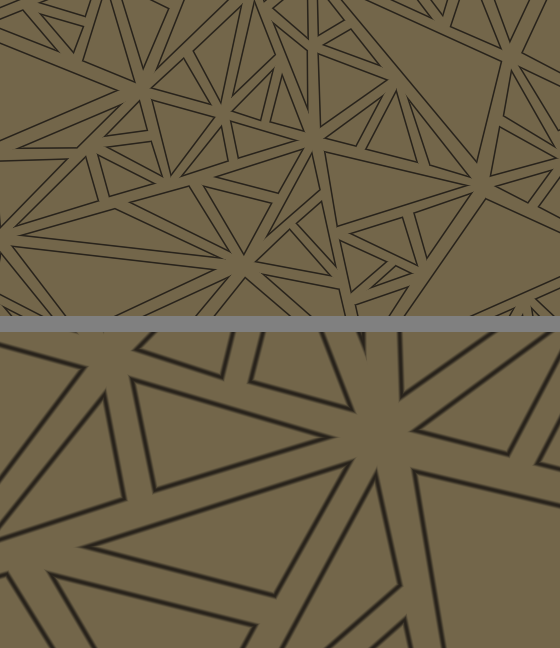
Top, the full canvas; bottom, a detail of the centre.
A Shadertoy shader for this pattern:

```glsl
// Draws scattered, non-overlapping triangle outlines of mixed sizes on a plain ground.

// Lengths are in canvas heights.
const vec3  GROUND       = vec3(0.45, 0.40, 0.29);
const vec3  INK          = vec3(0.155, 0.135, 0.105);
const float CELL         = 0.55;    // size of a root cell
const float JITTER       = 0.24;    // corner shift, in cells
const float GRID_ANGLE   = 0.42;
const vec2  GRID_OFFSET  = vec2(3.3, 5.7);
const float GAP          = 0.013;   // inset of each outline from its tile
const float CORNER_PULL  = 0.16;    // uneven shrink of the corners
const float LINE_HALF    = 0.0024;
const float LINE_SOFT    = 0.0021;
const float SPLIT_CHANCE = 0.82;
const float SMALL_AREA   = 0.015;   // tiles below this never split
const float MEDIUM_AREA  = 0.06;    // tiles above this split often
const float LARGE_AREA   = 0.19;    // tiles above this always split
const int   MAX_SPLITS   = 5;
const uint  SEED         = 29u;

struct Triangle { vec2 a, b, c; };  // corners run counter-clockwise

// Integer hash
uint hash(uint n) {
    n = n * 747796405u + 2891336453u;
    n = ((n >> ((n >> 28u) + 4u)) ^ n) * 277803737u;
    return (n >> 22u) ^ n;
}

float random(inout uint state) {
    state = hash(state);
    return float(state >> 8u) / 16777216.0;
}

uint cellSeed(ivec2 cell) {
    return hash(uint(cell.x + 512) + hash(uint(cell.y + 512) + SEED));
}

float cross2(vec2 u, vec2 v) { return u.x * v.y - u.y * v.x; }

// Signed distance to the line from a to b, positive on its left
float side(vec2 a, vec2 b, vec2 p) {
    return cross2(b - a, p - a) / max(length(b - a), 1e-5);
}

// Distance to the nearest edge line, positive inside
float inside(Triangle t, vec2 p) {
    return min(side(t.a, t.b, p), min(side(t.b, t.c, p), side(t.c, t.a, p)));
}

vec2 gridCorner(ivec2 cell) {
    uint state = cellSeed(cell);
    float x = random(state);
    float y = random(state);
    return CELL * (vec2(cell) + JITTER * (2.0 * vec2(x, y) - 1.0));
}

// Finds the root triangle of the jittered grid that holds p
Triangle findRoot(vec2 p, out uint seed) {
    ivec2 home = ivec2(floor(p / CELL));
    Triangle best = Triangle(vec2(0.0), vec2(CELL, 0.0), vec2(0.0, CELL));
    float bestDepth = -1e3;
    seed = SEED;
    for (int y = -1; y <= 1; y++)
    for (int x = -1; x <= 1; x++) {
        ivec2 cell = home + ivec2(x, y);
        vec2 sw = gridCorner(cell);
        vec2 se = gridCorner(cell + ivec2(1, 0));
        vec2 ne = gridCorner(cell + ivec2(1, 1));
        vec2 nw = gridCorner(cell + ivec2(0, 1));
        uint cellState = hash(cellSeed(cell) + 7u);
        bool rising = (cellState & 1u) == 1u;   // direction of the diagonal
        for (int part = 0; part < 2; part++) {
            bool lower = part == 0;
            Triangle t;
            t.a = (lower || rising) ? sw : se;
            t.b = lower ? se : ne;
            t.c = (lower && rising) ? ne : nw;
            float depth = inside(t, p);
            if (depth > bestDepth) {
                bestDepth = depth;
                best = t;
                seed = hash(cellState + uint(part));
            }
        }
    }
    return best;
}

// Splits the longest edge at random and keeps the part that holds p
Triangle subdivide(Triangle t, vec2 p, inout uint seed) {
    for (int i = 0; i < MAX_SPLITS; i++) {
        float area = 0.5 * cross2(t.b - t.a, t.c - t.a);
        float chance = SPLIT_CHANCE * smoothstep(SMALL_AREA, MEDIUM_AREA, area);
        float roll = random(seed);
        if (area < LARGE_AREA && roll > chance) break;

        float ab = distance(t.a, t.b), bc = distance(t.b, t.c), ca = distance(t.c, t.a);
        if (bc > ab && bc >= ca) t = Triangle(t.b, t.c, t.a);
        else if (ca > ab)        t = Triangle(t.c, t.a, t.b);

        vec2 m = mix(t.a, t.b, mix(0.32, 0.68, random(seed)));
        if (side(m, t.c, p) > 0.0) { t.b = m; seed = hash(seed + 1u); }
        else                       { t.a = m; seed = hash(seed + 2u); }
    }
    return t;
}

// Shrinks a tile about its incentre, each corner by its own amount
Triangle shrink(Triangle t, uint seed) {
    vec3 len = vec3(distance(t.b, t.c), distance(t.c, t.a), distance(t.a, t.b));
    float perimeter = len.x + len.y + len.z;
    vec2 centre = (len.x * t.a + len.y * t.b + len.z * t.c) / perimeter;
    float radius = cross2(t.b - t.a, t.c - t.a) / perimeter;
    float scale = max(1.0 - GAP / radius, 0.3);
    t.a = mix(centre, t.a, scale * (1.0 - CORNER_PULL * random(seed)));
    t.b = mix(centre, t.b, scale * (1.0 - CORNER_PULL * random(seed)));
    t.c = mix(centre, t.c, scale * (1.0 - CORNER_PULL * random(seed)));
    return t;
}

void mainImage(out vec4 fragColor, in vec2 fragCoord) {
    float cs = cos(GRID_ANGLE), sn = sin(GRID_ANGLE);
    vec2 p = mat2(cs, sn, -sn, cs) * (fragCoord / iResolution.y) + GRID_OFFSET;
    uint seed;
    Triangle tile = findRoot(p, seed);
    tile = subdivide(tile, p, seed);
    float d = abs(inside(shrink(tile, seed), p));
    float soft = max(LINE_SOFT, 0.6 / iResolution.y);
    float ink = 1.0 - smoothstep(LINE_HALF - soft, LINE_HALF + soft, d);
    fragColor = vec4(mix(GROUND, INK, ink), 1.0);
}
```
